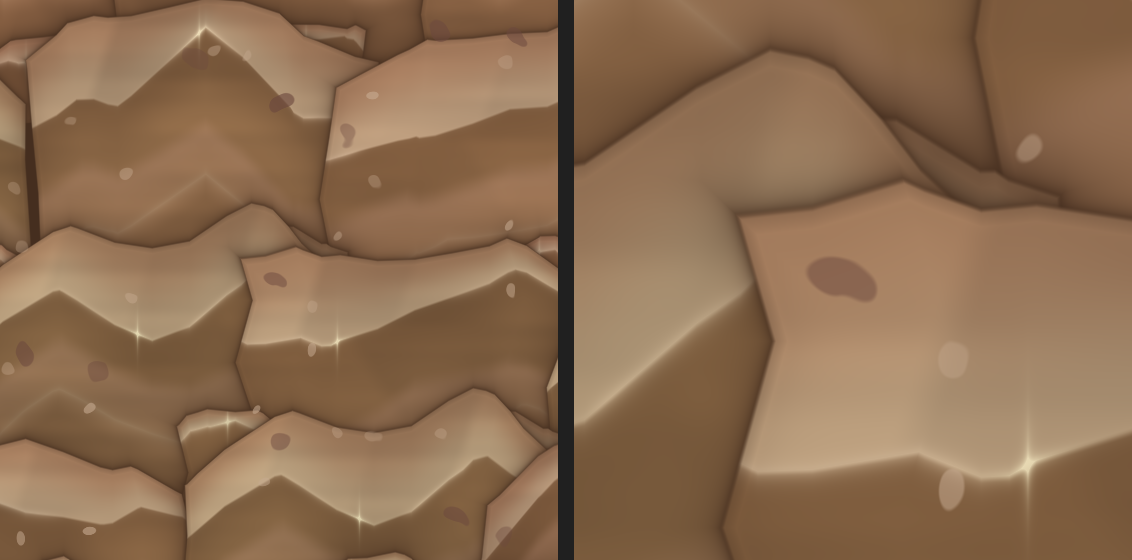
Left: the whole. Right: its middle third, enlarged.
Give the GLSL for this texture, as a Shadertoy shader.

```glsl
const vec3 CREVICE = vec3(0.27, 0.18, 0.12);
const vec3 SHADE = vec3(0.47, 0.34, 0.235);
const vec3 EARTH = vec3(0.54, 0.40, 0.28);
const vec3 RUST = vec3(0.61, 0.46, 0.36);
const vec3 LIGHT = vec3(0.67, 0.56, 0.46);
const vec3 PALE = vec3(0.78, 0.67, 0.57);
const vec3 PLUM = vec3(0.42, 0.28, 0.24);
const vec3 SPARK = vec3(0.93, 0.87, 0.75);

float hash(vec2 p) {
    vec3 q = fract(p.xyx * 0.1031);
    q += dot(q, q.yzx + 33.33);
    return fract((q.x + q.y) * q.z);
}

float noise(vec2 p) {
    vec2 i = floor(p), f = fract(p);
    f = f * f * (3.0 - 2.0 * f);
    float low = mix(hash(i), hash(i + vec2(1, 0)), f.x);
    float high = mix(hash(i + vec2(0, 1)), hash(i + vec2(1, 1)), f.x);
    return mix(low, high, f.y);
}

// Straight segments between random heights, -0.5 to 0.5
float zigzag(float x, float seed) {
    float i = floor(x);
    return mix(hash(vec2(i, seed)), hash(vec2(i + 1.0, seed)), x - i) - 0.5;
}

// Flat steps with a short blend, for chiselled planes
float planes(float x, float seed) {
    float i = floor(x);
    float blend = smoothstep(0.0, 0.18, x - i);
    return mix(hash(vec2(i - 1.0, seed)), hash(vec2(i, seed)), blend) - 0.5;
}

// Colour of a stone; facet is the depth below its ridge
vec3 stoneColor(vec2 p, float facet, float depth, float width, float seed) {
    float streak = noise(vec2(p.x * 4.0, p.y * 42.0) + seed) - 0.5;
    float cloud = noise(p * vec2(5.0, 9.0) + seed) - 0.5;

    // Front face with a warm lower band
    float band = facet - 0.14 - 0.11 * zigzag(p.x * 6.0, seed + 7.0);
    vec3 front = mix(SHADE, EARTH, smoothstep(-0.01, 0.17, facet + 0.1 * cloud));
    front = mix(front, RUST, 0.8 * smoothstep(-0.03, 0.015, band) * exp(-max(band, 0.0) * 7.0));
    float fold = band - 0.09 - 0.04 * zigzag(p.x * 9.0, seed + 3.0);
    front = mix(front, LIGHT, 0.4 * exp(-abs(fold) / 0.008));
    front = mix(front, SHADE, 0.6 * smoothstep(0.0, 0.05, fold));
    front *= 1.0 + 0.10 * planes(p.x * 4.0 + p.y * 2.5, seed + 5.0);

    // Lit upper face
    vec3 top = mix(RUST, LIGHT, smoothstep(0.1, 0.9, depth / max(depth - facet, 0.02)));
    top *= 1.03 + 0.16 * planes(p.x * 6.0 - p.y * 2.0, seed + 9.0);

    // Worn ridge and glint
    vec3 col = mix(top, front, smoothstep(-0.002, 0.004, facet));
    float wear = smoothstep(0.25, 0.75, noise(vec2(p.x * 9.0, seed)));
    col = mix(col, PALE, (0.15 + 0.7 * wear) * exp(-abs(facet) / 0.006));
    float dx = abs(p.x - width * (hash(vec2(seed, 4.0)) - 0.5));
    float glint = exp(-dx / 0.0022 - abs(facet) / 0.016)
                + exp(-dx / 0.018 - abs(facet) / 0.0035);
    col = mix(col, SPARK, min(glint, 1.0) * 0.85);

    vec3 tint = mix(vec3(1.03, 0.98, 0.97), vec3(0.99, 1.03, 0.98), hash(vec2(seed, 8.0)));
    return col * tint * (1.0 + 0.07 * streak + 0.08 * cloud);
}

// Paints one stone over the colour behind; p is relative to its top centre
vec3 drawStone(vec3 behind, vec2 p, vec2 size, float seed) {
    float x = p.x + 0.05 * zigzag(p.y * 9.0, seed + 1.0);
    float shoulder = mix(0.4, 0.8, hash(vec2(seed, step(0.0, x)))) * size.x;
    float roof = 0.3 * size.x * zigzag(p.x * 1.8 / size.x, seed)
               + 0.02 * zigzag(p.x * 15.0, seed + 2.0)
               - 0.7 * max(abs(x) - shoulder, 0.0);
    float depth = roof - p.y;
    float under = 0.7 * (abs(x) - 0.8 * size.x + depth - size.y);
    float d = max(max(abs(x) - size.x, -0.85 * depth), max(depth - size.y, under));
    if (d > 0.15) return behind;

    float facet = depth - size.x * (0.34 + 0.42 * zigzag(p.x * 2.0 / size.x, seed + 6.0));
    vec3 col = stoneColor(p, facet, depth, size.x, seed);
    col *= 1.0 + 0.06 * exp(-abs(d + 0.008) / 0.004);
    col = mix(col, CREVICE, 0.28 * exp(min(d, 0.0) / 0.012));

    // Contact shadow and dark outline
    float outside = max(d, 0.0);
    behind = mix(behind, CREVICE, 0.45 * exp(-outside / 0.022) + 0.45 * exp(-outside / 0.004));
    return mix(col, behind, smoothstep(-0.0015, 0.002, d));
}

// Ragged flecks, at most one per cell
float flecks(vec2 p, float cells, float chance, float radius, float seed) {
    vec2 id = floor(p * cells);
    float a = hash(id + seed), b = hash(id + seed + 17.0);
    vec2 q = fract(p * cells) - 0.5 - 0.5 * (vec2(a / chance, b) - 0.5);
    float angle = 6.28 * b;
    q = mat2(cos(angle), sin(angle), -sin(angle), cos(angle)) * q * vec2(1.0, 1.0 + 0.8 * b);
    float ragged = radius * (0.5 + noise(p * cells * 7.0 + seed));
    float mask = 1.0 - smoothstep(-0.015, 0.015, length(q) - ragged);
    return mask * step(a, chance) * (0.5 + 0.5 * b);
}

void mainImage(out vec4 fragColor, in vec2 fragCoord) {
    vec2 uv = fragCoord / iResolution.y;
    vec3 col = CREVICE;

    // Courses from the top down, wedges behind the large slabs
    for (int row = -1; row < 4; row++) {
        float k = float(row);
        float courseTop = 0.96 - 0.435 * k + 0.035 * k * k;
        float shift = hash(vec2(k + 5.0, 2.0));
        for (int n = 0; n < 8; n++) {
            float i = float(n % 4) - 1.0;
            bool wedge = n < 4;
            float seed = floor(hash(vec2(i + 3.0, k + 11.0)) * 90.0) + (wedge ? 100.0 : 0.0);
            float jitter = hash(vec2(seed, 20.0)) - 0.5;
            float middle = (i + shift + 0.25 * jitter + (wedge ? 0.5 : 0.0)) * 0.52;
            float top = courseTop + 0.09 * (hash(vec2(seed, 30.0)) - 0.5);
            vec2 size = wedge ? vec2(0.09, 0.15) : vec2(0.30 + 0.05 * jitter, 0.54);
            col = drawStone(col, uv - vec2(middle, top), size, seed);
        }
    }

    // Mineral stains and pale chips
    col = mix(col, PLUM, 0.65 * flecks(uv, 7.0, 0.38, 0.14, 3.0));
    col = mix(col, PALE, 0.6 * flecks(uv + 0.03, 9.0, 0.34, 0.10, 41.0));
    fragColor = vec4(col, 1.0);
}
```
